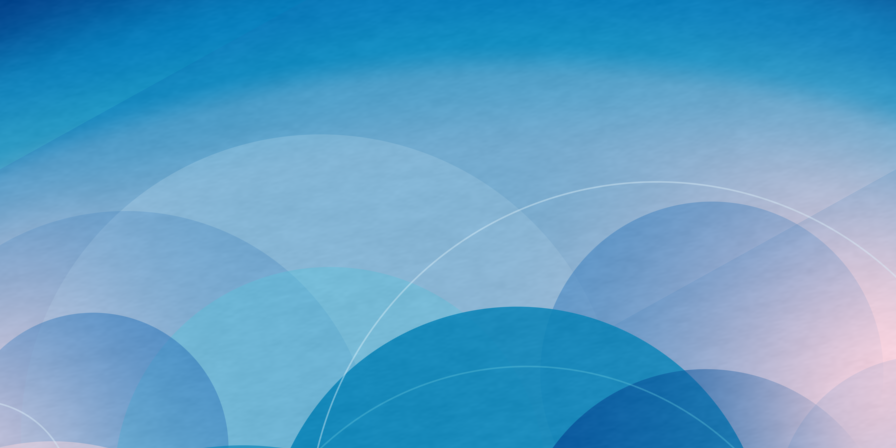
Reproduce this background procedurally as a Shadertoy shader.

```glsl
// Abstract backdrop: a curved blue sky gradient with pink glows at the lower
// sides, translucent overlapping discs, two diagonal shade bands and thin rings.
// Layers are blended back to front in units of the canvas height (x: 0..2).

// Sky ramp, from the upper corners down
const vec3 CORNER = vec3(0.01, 0.27, 0.55);
const vec3 DEEP   = vec3(0.03, 0.50, 0.74);
const vec3 AZURE  = vec3(0.07, 0.56, 0.76);
const vec3 SKY    = vec3(0.31, 0.63, 0.79);
const vec3 HAZE   = vec3(0.45, 0.67, 0.81);
const vec3 MIST   = vec3(0.50, 0.68, 0.81);
const float SKY_CURVE  = 0.18;
const float SKY_CENTRE = 1.15;

// Glows and tints
const vec3 PINK  = vec3(0.99, 0.83, 0.87);
const vec3 ROSE  = vec3(0.95, 0.84, 0.88);
const vec3 LILAC = vec3(0.69, 0.71, 0.82);
const vec3 SHADE = vec3(0.10, 0.44, 0.71);
const vec3 LAGOON = vec3(0.20, 0.63, 0.76);
const vec3 BLUE  = vec3(0.22, 0.49, 0.74);
const vec3 NAVY  = vec3(0.04, 0.33, 0.61);
const vec3 TEAL  = vec3(0.05, 0.52, 0.72);
const vec3 CYAN  = vec3(0.36, 0.75, 0.85);
const vec3 PALE  = vec3(0.85, 0.93, 0.97);

const float DIAGONAL_SLOPE = 0.553;
const float RING_HALF_WIDTH = 0.0018;
const float GRAIN = 0.045;

float hash(vec2 p) {
    vec3 q = fract(p.xyx * 0.1031);
    q += dot(q, q.yzx + 33.33);
    return fract((q.x + q.y) * q.z);
}

float valueNoise(vec2 p) {
    vec2 i = floor(p), f = fract(p);
    f = f * f * (3.0 - 2.0 * f);
    return mix(mix(hash(i), hash(i + vec2(1, 0)), f.x),
               mix(hash(i + vec2(0, 1)), hash(i + vec2(1, 1)), f.x), f.y);
}

// Fine brushed texture, stretched along a slight tilt
float brushed(vec2 p) {
    float sum = 0.0, amp = 0.3;
    p = vec2(p.x + 0.2 * p.y, p.y - 0.2 * p.x) * vec2(12.0, 30.0);
    for (int i = 0; i < 4; i++) {
        sum += amp * (valueNoise(p) - 0.5);
        p = p * 1.9 + 17.0;
    }
    return sum;
}

// Coverage of the region where the signed distance is negative
float inside(float dist) {
    float px = 0.9 / iResolution.y;
    return smoothstep(px, -px, dist);
}

float glow(vec2 p, vec2 centre, float spread) {
    vec2 d = p - centre;
    return exp(-dot(d, d) / spread);
}

vec3 sky(vec2 p) {
    float dx = p.x - SKY_CENTRE;
    float h = p.y + SKY_CURVE * dx * dx;
    vec3 col = mix(MIST, HAZE, smoothstep(0.25, 0.65, h));
    col = mix(col, SKY, smoothstep(0.65, 0.85, h));
    col = mix(col, AZURE, smoothstep(0.82, 0.91, h));
    col = mix(col, DEEP, smoothstep(0.90, 1.02, h));
    return mix(col, CORNER, smoothstep(1.01, 1.24, h));
}

// Shade under a rising diagonal, fading away from its edge
void band(inout vec3 col, vec2 p, float offset, float alpha) {
    float d = p.y - offset - DIAGONAL_SLOPE * p.x;
    col = mix(col, SHADE, alpha * inside(d) * exp(5.0 * min(d, 0.0)));
}

// Translucent disc; slope changes its opacity across the radius
void disc(inout vec3 col, vec2 p, vec2 centre, float radius,
          vec3 tint, float alpha, vec2 slope) {
    vec2 d = p - centre;
    float a = clamp(alpha + dot(d, slope) / radius, 0.0, 1.0);
    col = mix(col, tint, a * inside(length(d) - radius));
}

void ring(inout vec3 col, vec2 p, vec2 centre, float radius, vec3 tint, float alpha) {
    float d = abs(length(p - centre) - radius) - RING_HALF_WIDTH;
    col = mix(col, tint, alpha * inside(d));
}

void mainImage(out vec4 fragColor, in vec2 fragCoord) {
    vec2 p = fragCoord / iResolution.y;

    // Sky, glows and diagonals
    vec3 col = sky(p);
    col = mix(col, LILAC, 0.75 * glow(p, vec2(1.72, 0.30), 0.16));
    col = mix(col, LILAC, 0.60 * glow(p, vec2(0.03, 0.28), 0.10));
    col = mix(col, PINK, 0.98 * glow(p, vec2(1.96, 0.16), 0.16));
    col = mix(col, ROSE, 0.90 * glow(p, vec2(0.0, 0.06), 0.09));
    float above = inside(0.622 + DIAGONAL_SLOPE * p.x - p.y);
    col = mix(col, LAGOON, 0.35 * above * smoothstep(0.95, 0.65, p.y));
    band(col, p, 0.622, 0.23);
    band(col, p, -0.484, 0.12);

    // Discs, back to front
    disc(col, p, vec2(0.716, 0.031), 0.669, PALE, 0.11, vec2(-0.05, 0.08));
    disc(col, p, vec2(0.281, -0.026), 0.555, BLUE, 0.12, vec2(0.06, 0.13));
    disc(col, p, vec2(0.737, -0.078), 0.482, CYAN, 0.40, vec2(-0.06, 0.06));
    disc(col, p, vec2(0.208, 0.0), 0.302, BLUE, 0.30, vec2(0.19, 0.26));
    disc(col, p, vec2(1.589, 0.167), 0.383, BLUE, 0.25, vec2(-0.22, 0.17));
    disc(col, p, vec2(1.154, -0.247), 0.5625, TEAL, 0.88, vec2(-0.05, 0.0));
    disc(col, p, vec2(1.576, -0.245), 0.421, NAVY, 0.45, vec2(-0.54, 0.0));
    disc(col, p, vec2(2.07, -0.133), 0.339, BLUE, 0.10, vec2(-0.05, 0.0));
    disc(col, p, vec2(0.117, -0.505), 0.52, ROSE, 0.5, vec2(0.0));
    disc(col, p, vec2(0.542, -0.614), 0.62, TEAL, 0.7, vec2(0.0));

    // Fine rings
    ring(col, p, vec2(1.466, -0.185), 0.779, PALE, 0.45);
    ring(col, p, vec2(1.177, -0.492), 0.674, CYAN, 0.40);
    ring(col, p, vec2(-0.052, -0.107), 0.212, PALE, 0.45);

    fragColor = vec4(clamp(col + GRAIN * brushed(p), 0.0, 1.0), 1.0);
}
```
